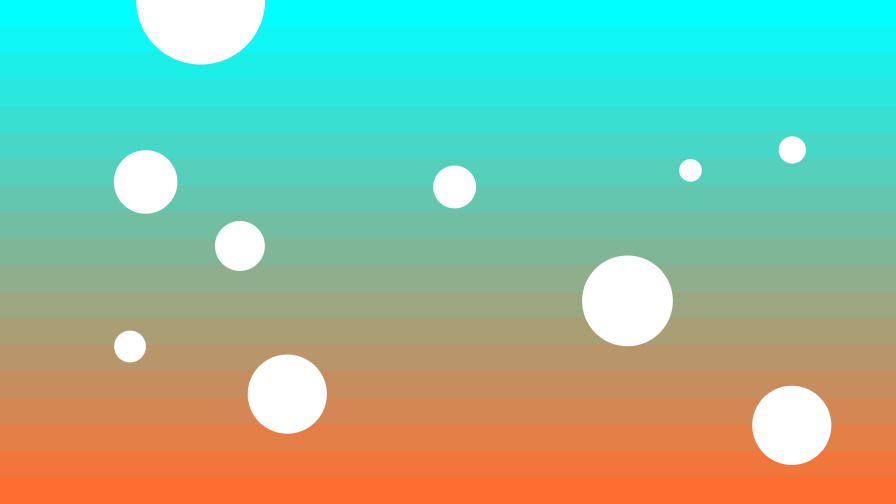
This background is drawn by a Shadertoy shader. Its source:

```glsl
#define BANDS 19.0
#define TOP_COLOR vec3(0.0, 1.0, 1.0)
#define BOTTOM_COLOR vec3(1.0, 0.43, 0.19)
#define DISC_COLOR vec3(1.0)
#define DISC_COUNT 10

// Disc centre (xy) and radius (z), in canvas heights
const vec3 DISCS[DISC_COUNT] = vec3[DISC_COUNT](
    vec3(0.398, 1.000, 0.128),
    vec3(0.289, 0.639, 0.063),
    vec3(0.476, 0.512, 0.0495),
    vec3(0.258, 0.3125, 0.0315),
    vec3(0.570, 0.218, 0.0785),
    vec3(0.902, 0.629, 0.0425),
    vec3(1.370, 0.662, 0.0225),
    vec3(1.572, 0.7025, 0.027),
    vec3(1.245, 0.403, 0.090),
    vec3(1.571, 0.156, 0.0785)
);

// Stepped vertical gradient with one-pixel soft band edges
vec3 bandedSky(float height, float pixel) {
    float s = height * BANDS;
    float edge = floor(s + 0.5);
    float level = edge - 1.0 + clamp((s - edge) / (BANDS * pixel) + 0.5, 0.0, 1.0);
    return mix(BOTTOM_COLOR, TOP_COLOR, clamp(level / (BANDS - 1.0), 0.0, 1.0));
}

// Signed distance to the union of all discs
float discDistance(vec2 p) {
    float d = 10.0;
    for (int i = 0; i < DISC_COUNT; i++) {
        d = min(d, length(p - DISCS[i].xy) - DISCS[i].z);
    }
    return d;
}

void mainImage(out vec4 fragColor, in vec2 fragCoord) {
    float pixel = 1.0 / iResolution.y;
    vec2 p = fragCoord * pixel;
    // Keep the layout spanning the full width at any aspect ratio
    p.x += 0.5 * (16.0 / 9.0 - iResolution.x * pixel);

    vec3 color = bandedSky(p.y, pixel);
    float coverage = clamp(0.5 - discDistance(p) / pixel, 0.0, 1.0);
    fragColor = vec4(mix(color, DISC_COLOR, coverage), 1.0);
}
```
